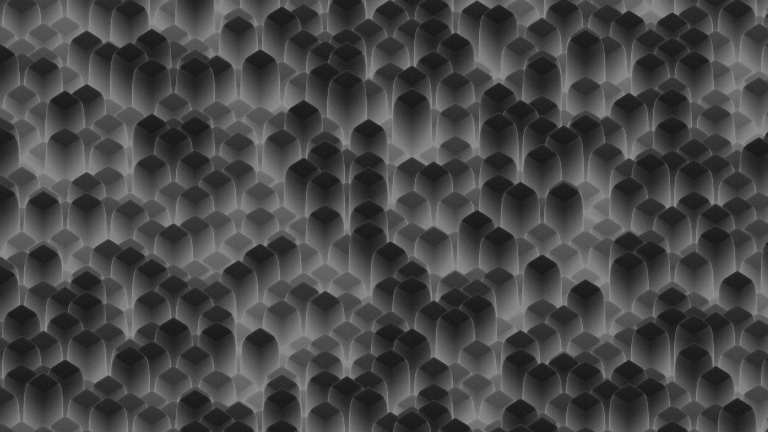
A Shadertoy shader for this pattern:

```glsl
// A field of softly rounded square columns of random height, seen isometrically.
// Staggered rows are painted from back to front; each column is a 2D distance
// shape, shaded by elevation: high tops are dark, the ground is pale.

float hash(vec2 p) {
    return fract(sin(dot(p, vec2(127.1, 311.7))) * 43758.5453);
}

float smoothMax(float a, float b, float k) {
    float h = max(k - abs(a - b), 0.0) / k;
    return max(a, b) + h * h * k * 0.25;
}

// Returns signed distance to the column outline (x) and its grey level (y).
vec2 column(vec2 q, float height) {
    const float slope = 0.63;        // isometric edge slope
    const float topHalf = 0.038;     // half width of the cap
    const float baseHalf = 0.0465;   // half width of the foot
    float x = sqrt(q.x * q.x + 0.000003);

    // Shoulders widen towards the foot
    float fall = max(height - q.y, 0.0);
    float halfWidth = mix(baseHalf, topHalf, exp(-fall / 0.024));

    // Outline: straight sides, gabled cap, pointed foot
    float side = x - halfWidth;
    float cap = (q.y - height - slope * (topHalf - x)) * 0.85;
    float foot = (slope * (x - baseHalf) - q.y) * 0.85;
    float dist = max(smoothMax(side, cap, 0.011), foot);

    // Elevation is constant on the cap and drops down the two walls
    float below = height - slope * (topHalf - x) - q.y;
    float drop = smoothMax(below, 0.0, 0.008);
    float wall = smoothstep(-0.002, 0.004, below);
    float grey = 0.475 - 3.8 * (height - drop);
    grey = smoothMax(grey, 0.115, 0.06);

    // Walls turn paler towards their sides, caps towards the back
    float across = x / baseHalf;
    grey += wall * (0.01 + across * (0.05 + 0.07 * across));
    grey += (1.0 - wall) * 0.8 * (q.y - height);

    // Thin pale rim along the outline
    grey += mix(0.15, 0.17, wall) * exp(min(dist, 0.0) / 0.0017);
    return vec2(dist, grey - max(grey - 0.5, 0.0) * 0.7);
}

void mainImage(out vec4 fragColor, in vec2 fragCoord) {
    vec2 p = fragCoord / iResolution.y;
    float pixel = 1.0 / iResolution.y;
    const vec2 cell = vec2(0.1004, 0.0316);  // column spacing, row step

    float shade = 0.53;                      // ground
    float firstRow = floor(p.y / cell.y) + 1.0;

    // Nearer rows cover those behind
    for (int i = 0; i < 8; i++) {
        float row = firstRow - float(i);
        float shift = 0.5 * mod(row, 2.0);
        float id = floor(p.x / cell.x - shift + 0.5);
        vec2 base = vec2((id + shift) * cell.x, row * cell.y);
        float height = 0.003 + 0.12 * hash(vec2(id, row) + 17.0);
        vec2 c = column(p - base, height);
        shade = mix(shade, c.y, smoothstep(0.5 * pixel, -0.5 * pixel, c.x));
    }

    // Faint grain
    shade += 0.02 * (hash(floor(p * 288.0)) - 0.5);
    fragColor = vec4(vec3(shade), 1.0);
}
```
